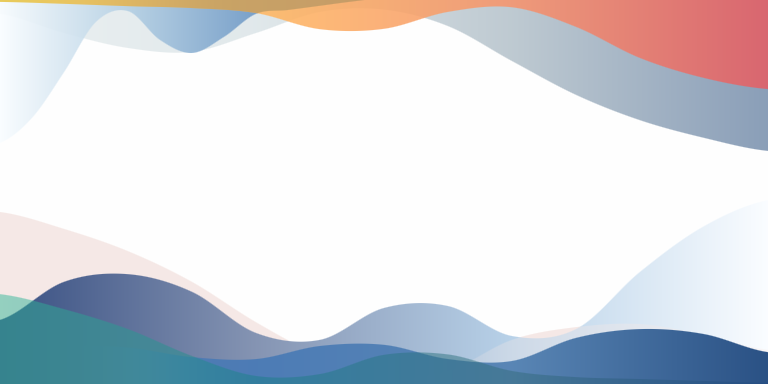
Reproduce this background procedurally as a Shadertoy shader.

```glsl
// Layered translucent waves framing a white page from its top and bottom edges.
// Each wave is a smooth spline of heights (percent of the canvas height),
// filled with a horizontal colour ramp and blended over the layers below.

const int KNOTS = 13;

// Catmull-Rom spline through evenly spaced heights, t in 0..1
float wave(float k[KNOTS], float t) {
    float s = clamp(t, 0.0, 1.0) * float(KNOTS - 1);
    int i = min(int(s), KNOTS - 2);
    float f = s - float(i);
    float a = k[max(i - 1, 0)], b = k[i];
    float c = k[i + 1], d = k[min(i + 2, KNOTS - 1)];
    float h = b + 0.5 * f * (c - a + f * (2.0 * a - 5.0 * b + 4.0 * c - d
            + f * (3.0 * (b - c) + d - a)));
    return h * 0.01;
}

// Antialiased coverage of the region between an edge and a wave
float cover(float height, float y) {
    float d = height - y;
    return clamp(0.5 + d / max(fwidth(d), 1e-5), 0.0, 1.0);
}

// Four evenly spaced colour stops
vec3 ramp(vec3 a, vec3 b, vec3 c, vec3 d, float t) {
    float s = clamp(t, 0.0, 1.0) * 3.0;
    vec3 col = mix(a, b, clamp(s, 0.0, 1.0));
    col = mix(col, c, clamp(s - 1.0, 0.0, 1.0));
    return mix(col, d, clamp(s - 2.0, 0.0, 1.0));
}

// Waves hanging from the top; depth is measured downwards
vec3 paintTop(vec3 col, float x, float depth) {
    float mist = cover(wave(float[KNOTS](3.6, 8.6, 12.5, 13.5, 8.6, 3.1, 2.5,
        6.8, 15.9, 24.7, 31.3, 35.9, 39.3), x), depth);
    float sky = cover(wave(float[KNOTS](37.2, 30.7, 18.8, 5.7, 2.9, 10.4, 13.8,
        9.6, 3.6, 2.6, 1.5, 0.4, -0.5), x * 2.0), depth);
    float sunset = cover(wave(float[KNOTS](0.5, 1.0, 1.6, 2.1, 3.4, 7.6, 7.5,
        3.1, 1.9, 7.0, 15.1, 20.3, 23.2), x), depth);

    vec3 mistColor = ramp(vec3(0.92, 0.94, 0.945), vec3(0.88, 0.91, 0.92),
        vec3(0.745, 0.79, 0.82), vec3(0.54, 0.62, 0.72), x);
    vec3 skyColor = ramp(vec3(0.975, 0.99, 1.0), vec3(0.70, 0.81, 0.89),
        vec3(0.42, 0.59, 0.77), vec3(0.40, 0.57, 0.75), x * 2.0);
    vec3 sunsetColor = ramp(vec3(0.90, 0.77, 0.27), vec3(1.0, 0.72, 0.38),
        vec3(0.96, 0.58, 0.43), vec3(0.89, 0.37, 0.40), x);

    col = mix(col, mistColor, mist);
    col = mix(col, skyColor, sky * 0.88);
    col = mix(col, sunsetColor, sunset * 0.88);
    // Tan tint where the blue and orange waves overlap
    float tan_ = sky * sunset * smoothstep(0.05, 0.33, x);
    return mix(col, vec3(0.68, 0.58, 0.38), tan_ * 0.6);
}

// Waves rising from the bottom
vec3 paintBottom(vec3 col, float x, float y) {
    float blush = cover(wave(float[KNOTS](44.8, 40.4, 34.6, 26.6, 16.1, 7.3, 1.6,
        3.4, 11.5, 14.8, 15.6, 12.8, 8.9), x), y);
    float hills = cover(wave(float[KNOTS](16.7, 26.6, 28.6, 24.0, 13.3, 11.5, 19.8,
        20.3, 12.5, 14.3, 29.2, 41.1, 47.9), x), y);
    float sea = cover(wave(float[KNOTS](10.0, 10.0, 9.5, 7.0, 6.5, 9.9, 10.2,
        6.5, 6.0, 12.0, 14.3, 13.0, 8.3), x), y);
    float teal = cover(wave(float[KNOTS](23.4, 19.5, 14.3, 7.3, 2.1, 2.6, 7.6,
        7.7, 3.4, 1.8, 1.3, 0.8, 0.3), x), y);

    vec3 blushColor = vec3(0.96, 0.91, 0.90);
    vec3 hillsColor = ramp(vec3(0.22, 0.31, 0.51), vec3(0.52, 0.58, 0.70),
        vec3(0.72, 0.82, 0.91), vec3(0.98, 0.99, 1.0), x);
    vec3 seaColor = ramp(vec3(0.33, 0.47, 0.69), vec3(0.29, 0.48, 0.71),
        vec3(0.33, 0.51, 0.70), vec3(0.13, 0.29, 0.50), x);
    vec3 tealColor = ramp(vec3(0.20, 0.72, 0.60), vec3(0.10, 0.50, 0.53),
        vec3(0.20, 0.42, 0.48), vec3(0.13, 0.29, 0.50), x);

    col = mix(col, blushColor, blush);
    col = mix(col, hillsColor, hills);
    // Faint blush veil over the pale right-hand hill
    col = mix(col, blushColor, blush * 0.35 * smoothstep(0.5, 0.7, x));
    col = mix(col, seaColor, sea * 0.96 * smoothstep(0.1, 0.28, x));
    return mix(col, tealColor, teal * 0.5);
}

void mainImage(out vec4 fragColor, in vec2 fragCoord) {
    vec2 uv = fragCoord / iResolution.xy;
    vec3 col = vec3(0.997);
    col = paintTop(col, uv.x, 1.0 - uv.y);
    col = paintBottom(col, uv.x, uv.y);
    fragColor = vec4(col, 1.0);
}
```
